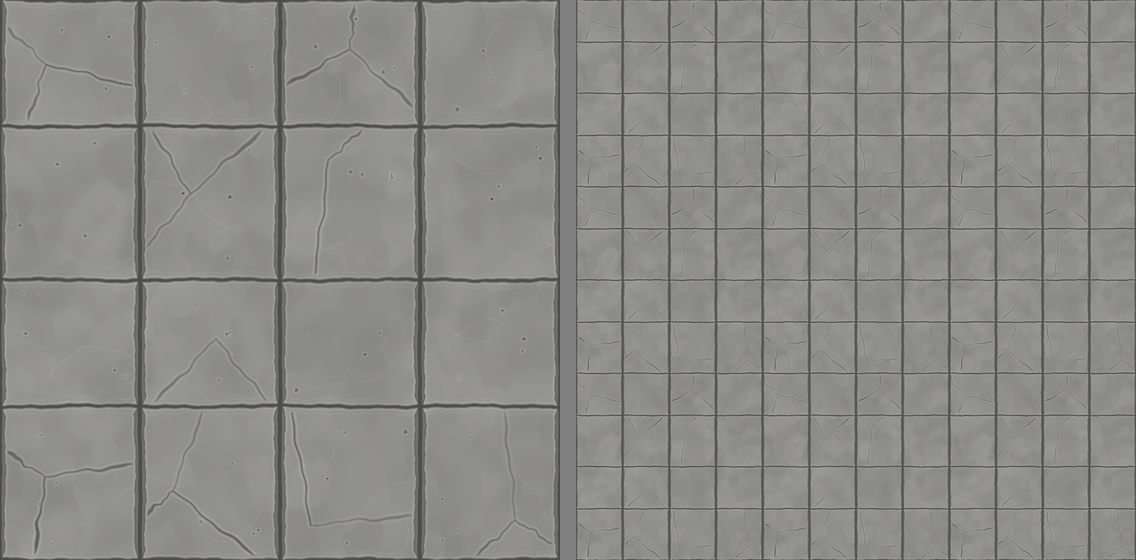
Left: one tile. Right: repeated 3 by 3.
This texture map is drawn by a Shadertoy shader. Its source:

```glsl
// Worn grey stone paving, four slabs by four, with alternating tall and short rows.
// Wavy layered-sine joints, hashed cracks, arcs and pits inside each slab, and a
// wrapped cellular mottle; every part repeats over the unit square.
#define SLABS 4.0          // slabs across and down
#define ROW_SPLIT 0.549    // share of a row pair taken by its lower row
#define STONE 0.561        // mean stone tone
#define MOTTLE 0.075       // strength of the cloudy patches
#define CORE_WIDTH 0.0036  // half width of the dark upright joint
#define FLANK_WIDTH 0.0092 // half width of its grey bevel
#define BED_WIDTH 0.0024   // half width of the level joint
#define CRACKED 0.75       // share of slabs with cracks
#define PITS 4
#define SCRATCHES 3

const float TAU = 6.283185;

vec2 hash2(vec2 p) {
    vec3 q = fract(p.xyx * vec3(0.1031, 0.1030, 0.0973));
    q += dot(q, q.yzx + 33.33);
    return fract((q.xx + q.yz) * q.zy);
}

// Soft-edged band: 1 inside half width w, 0 outside.
float band(float d, float w) {
    float soft = 0.0007 + 0.5 / iResolution.y;
    return 1.0 - smoothstep(w - soft, w + soft, abs(d));
}

// Whole-number frequencies make the wave close on itself.
float wave(float t, float seed) {
    return 0.5 * sin(TAU * (3.0 * t + seed * 0.37))
         + 0.3 * sin(TAU * (11.0 * t + seed * 0.71))
         + 0.2 * sin(TAU * (29.0 * t + seed * 0.53));
}

// Blended cellular noise, wrapped after a whole number of cells.
float cellBlend(vec2 uv, float cells) {
    vec2 p = uv * cells, base = floor(p);
    vec2 total = vec2(0.0);
    for (int y = -1; y <= 1; y++)
    for (int x = -1; x <= 1; x++) {
        vec2 cell = base + vec2(x, y), id = mod(cell, cells);
        vec2 off = p - cell - hash2(id + cells);
        float weight = exp(-8.0 * dot(off, off));
        total += weight * vec2(hash2(id + cells + 47.0).x, 1.0);
    }
    return total.x / total.y;
}

// Cracks fan out from one junction; x is the dark groove, y its pale lip.
vec2 cracks(vec2 p, vec2 size, vec2 id) {
    vec2 ink = vec2(0.0), pick = hash2(id + 11.0);
    if (pick.x > CRACKED) return ink;
    vec2 junction = size * (0.2 + 0.6 * hash2(id + 23.0));
    for (int i = 0; i < 3; i++) {
        vec2 h = hash2(id + 31.0 + 7.0 * float(i));
        if (i > 0 && h.x > 0.75) continue;
        float angle = TAU * (pick.y + (float(i) + 0.5 * h.y) / 3.0);
        vec2 dir = vec2(cos(angle), sin(angle));
        vec2 room = mix(junction, size - junction, step(0.0, dir)) / max(abs(dir), 0.001);
        float reach = max(min(room.x, room.y) - 0.012, 0.02);
        vec2 off = p - junction;
        float along = clamp(dot(off, dir), 0.0, reach), s = along / reach;
        off -= dir * along;
        off += vec2(-dir.y, dir.x) * 0.012 * s * (1.0 - s) * (sin(s * 9.0 + h.x * TAU) + 0.5 * sin(s * 23.0));
        float wedge = smoothstep(0.3, 0.85, s) * (1.0 - smoothstep(0.88, 1.0, s));
        float width = 0.0010 + 0.0022 * h.y * wedge;
        float d = length(off), depth = mix(0.45, 1.0, hash2(h * 91.0).x);
        ink = max(ink, depth * vec2(band(d, width), band(d - width - 0.0032, 0.0016)));
    }
    return ink;
}

// Small holes with a pale ring, and faint pale arcs; the result is a tone offset.
float wear(vec2 p, vec2 size, vec2 id) {
    float tone = 0.0;
    for (int i = 0; i < PITS; i++) {
        vec2 seed = id + 53.0 + 5.0 * float(i), h = hash2(seed + 90.0);
        float radius = mix(0.0010, 0.0030, h.x * h.x);
        vec2 off = p - size * (0.1 + 0.8 * hash2(seed));
        float d = length(off * vec2(1.0, 0.8 + 0.4 * h.y)) + 0.0005 * sin(3.0 * atan(off.y, off.x + 1e-5) + h.x * TAU);
        tone += 0.05 * band(d - radius - 0.0022, 0.0011) - mix(0.07, 0.26, h.y) * band(d, radius);
    }
    for (int i = 0; i < SCRATCHES; i++) {
        vec2 seed = id + 137.0 + 9.0 * float(i), h = hash2(seed + 60.0);
        vec2 off = p - size * hash2(seed);
        float facing = dot(normalize(off + 1e-5), vec2(cos(h.x * TAU), sin(h.x * TAU)));
        float bend = 0.003 * sin(off.x * 90.0 + h.y * TAU);
        float d = length(off) - mix(0.025, 0.09, h.y) + bend;
        tone += 0.026 * band(d, 0.0011) * smoothstep(0.2, 0.8, facing);
    }
    return tone;
}

void mainImage(out vec4 fragColor, in vec2 fragCoord) {
    vec2 uv = fragCoord / iResolution.xy;

    // Slab index, its size, and the place inside it.
    float pairs = SLABS * 0.5, level = fract(uv.y * pairs), upper = step(ROW_SPLIT, level);
    vec2 id = vec2(floor(uv.x * SLABS), 2.0 * floor(uv.y * pairs) + upper);
    vec2 size = vec2(1.0 / SLABS, mix(ROW_SPLIT, 1.0 - ROW_SPLIT, upper) / pairs);
    vec2 p = vec2(fract(uv.x * SLABS) / SLABS, (level - upper * ROW_SPLIT) / pairs);

    // Signed distance to the nearest upright and level joints.
    vec2 far = step(size * 0.5, p), line = mod(id + far, SLABS), d = p - far * size;
    d += vec2(0.0010, 0.0026) * vec2(wave(uv.y, line.x), wave(uv.x, line.y + 5.0));
    vec2 a = abs(d);
    float chip = wave(uv.y * 2.0, line.x * 3.0 + sign(d.x)), nick = wave(uv.x * 2.0, line.y * 3.0 + sign(d.y));
    float flank = (FLANK_WIDTH + 0.0022 * chip) * mix(0.5, 1.0, smoothstep(0.0, 0.018, a.y));
    float bed = BED_WIDTH + 0.0006 * nick;
    float inside = smoothstep(0.0, 0.004, min(a.x - flank - 0.003, a.y - bed - 0.005));

    // Stone face with its wear.
    float clouds = 0.6 * cellBlend(uv, 11.0) + 0.4 * cellBlend(uv + 0.02 * wave(uv.x, 2.0), 23.0);
    float tone = STONE + MOTTLE * (clouds - 0.5);
    vec2 crack = cracks(p, size, id);
    tone += inside * (wear(p, size, id) + 0.055 * crack.y * (1.0 - crack.x));
    tone = mix(tone, 0.33, 0.85 * inside * crack.x);

    // Pale rims, grey bevels and dark joint cores.
    tone += 0.055 * band(a.x - flank - 0.0022, 0.0016) + 0.045 * band(a.y - bed - 0.0036 - 0.001 * nick, 0.0016);
    tone += 0.018 * band(a.y - 0.0125 - 0.003 * nick, 0.0014);
    tone = mix(tone, 0.45, band(a.x, flank));
    tone -= 0.07 * band(a.x - flank + 0.0012, 0.0011);
    tone = mix(tone, 0.43, 0.7 * band(a.y, bed + 0.0012));
    tone = mix(tone, 0.30, max(band(a.x, CORE_WIDTH + 0.0006 * chip), band(a.y, bed)));

    fragColor = vec4(tone * vec3(1.0, 0.998, 0.988), 1.0);
}
```
